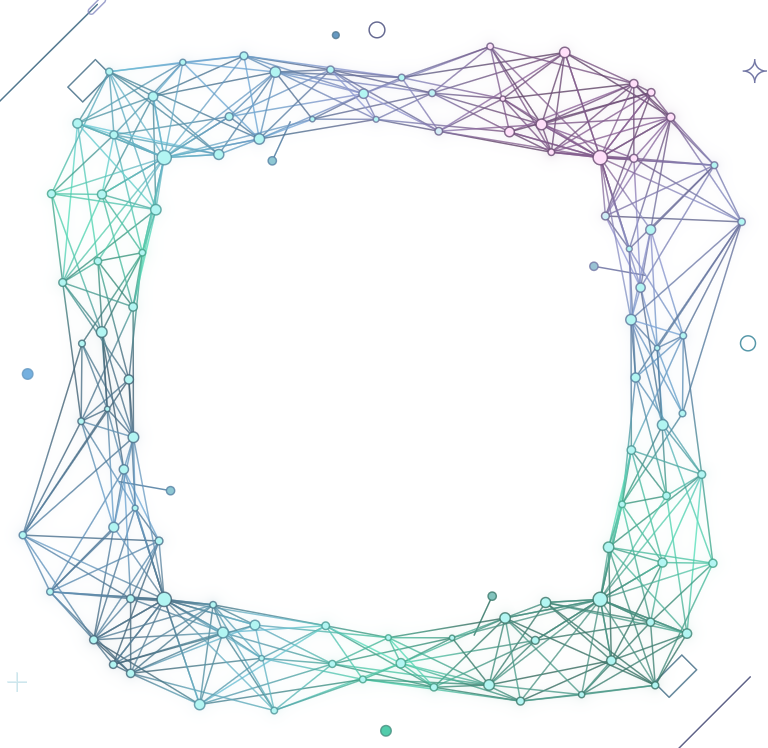
This background is drawn by a Shadertoy shader. Its source:

```glsl
// A square wreath of linked nodes in shifting pastel inks on white, with small geometric accents.

const float NODES = 24.0;               // nodes per side of the ring
const vec2 CENTRE = vec2(0.511, 0.494);
const vec2 HALF_SIZE = vec2(0.381, 0.386);
const float HUB_RADIAL = 0.765;         // corner hubs, as a fraction of HALF_SIZE
const float LINE_WIDTH = 0.0010;        // half thickness of a link
const float LINK_CHANCE = 0.68;
const float HAZE = 0.022;
const int REACH = 6;                    // farthest neighbour a node links to
const int WINDOW = 9;                   // nodes examined either side of a pixel

const vec3 CYAN = vec3(0.40, 0.70, 0.78);
const vec3 BLUE = vec3(0.40, 0.60, 0.76);
const vec3 PERIWINKLE = vec3(0.53, 0.55, 0.76);
const vec3 PLUM = vec3(0.51, 0.36, 0.55);
const vec3 MINT = vec3(0.32, 0.80, 0.67);
const vec3 MOSS = vec3(0.28, 0.56, 0.50);
const vec3 SLATE = vec3(0.32, 0.47, 0.56);
const vec3 AQUA_FILL = vec3(0.70, 0.96, 0.95);
const vec3 PINK_FILL = vec3(1.00, 0.88, 0.98);

// Ink stops, clockwise from the top left corner
const vec3 INKS[16] = vec3[16](
    CYAN, BLUE, PERIWINKLE, PLUM, PLUM, PERIWINKLE, BLUE, MINT,
    MOSS, MOSS, MINT, CYAN, SLATE, BLUE, SLATE, MINT);

float pixelSize;

float hash(float n) { return fract(sin(n * 127.1 + 3.7) * 4375.85); }

vec3 ringInk(float s) {
    float k = mod(s, 4.0) * 4.0;
    int i = int(k) % 16;
    return mix(INKS[i], INKS[(i + 1) % 16], smoothstep(0.0, 1.0, fract(k)));
}

// Point on the unit square; s runs clockwise from 0 to 4
vec2 ringPoint(float s) {
    s = mod(s, 4.0);
    float u = 2.0 * fract(s) - 1.0;
    vec2 q = mod(floor(s), 2.0) < 0.5 ? vec2(u, 1.0) : vec2(1.0, -u);
    return s < 2.0 ? q : -q;
}

float ringParam(vec2 q) {
    bool upright = abs(q.y) >= abs(q.x);
    float s = upright ? 0.5 + 0.5 * q.x / q.y : 1.5 - 0.5 * q.y / q.x;
    return s + ((upright ? q.y : q.x) < 0.0 ? 2.0 : 0.0);
}

// Nodes alternate inner, outer and middle lanes; the halves share seeds
vec2 nodeAt(float i) {
    float seed = mod(i, 2.0 * NODES), lane = mod(i, 3.0);
    bool hub = mod(i, NODES) < 0.5;
    float s = (i + (hub ? 0.0 : 0.9 * (hash(seed) - 0.5))) / NODES;
    float f = fract(s), swell = sin(6.2832 * f);
    float spike = (mod(s, 2.0) - 1.28) / 0.05;
    float outer = 1.03 + 0.12 * swell * swell + 0.10 * exp(-spike * spike);
    float inner = 0.91 - 0.15 * abs(2.0 * f - 1.0);
    float across = lane < 0.5 ? 0.0 : lane < 1.5 ? 1.0 : 0.25 + 0.5 * hash(seed + 61.0);
    float radial = mix(inner, outer, across) + 0.07 * (hash(seed + 97.0) - 0.5);
    return CENTRE + HALF_SIZE * ringPoint(s) * (hub ? HUB_RADIAL : radial);
}

float segment(vec2 p, vec2 a, vec2 b) {
    vec2 ab = b - a;
    return length(p - a - ab * clamp(dot(p - a, ab) / dot(ab, ab), 0.0, 1.0));
}

float box(vec2 p, vec2 b) {
    vec2 d = abs(p) - b;
    return length(max(d, 0.0)) + min(max(d.x, d.y), 0.0);
}

float cover(float d) { return clamp(0.5 - d / pixelSize, 0.0, 1.0); }

void stroke(inout vec3 col, float d, vec3 ink, float alpha) {
    col = mix(col, ink, alpha * cover(abs(d) - LINE_WIDTH));
}

void dot2(inout vec3 col, float d, vec3 fill, vec3 ink) {
    col = mix(col, fill, cover(d));
    stroke(col, d, ink, 0.8);
}

void drawNetwork(inout vec3 col, vec2 p) {
    vec2 q = (p - CENTRE) / HALF_SIZE;
    float extent = max(abs(q.x), abs(q.y));
    if (extent < 0.55 || extent > 1.4) return;
    float s = ringParam(q), base = floor(s * NODES), haze = 0.0;
    vec3 ink = ringInk(s);
    vec3 fill = mix(AQUA_FILL, PINK_FILL, smoothstep(0.0, 0.12, ink.r - ink.g));
    vec2 nodes[2 * WINDOW + 1];
    for (int i = 0; i <= 2 * WINDOW; i++) nodes[i] = nodeAt(base + float(i - WINDOW));

    // Links between neighbours
    for (int i = 0; i <= WINDOW + 1; i++) for (int k = 1; k <= REACH; k++) {
        float seed = mod(base + float(i - WINDOW), 2.0 * NODES) * 7.0 + float(k);
        if (hash(seed) > LINK_CHANCE) continue;
        float d = segment(p, nodes[i], nodes[i + k]);
        stroke(col, d, ink * mix(0.72, 1.12, hash(seed + 0.5)), 0.8);
        haze += exp(-d * 160.0);
    }
    // Fans from the nearest corner hub
    float corner = floor(s + 0.5) * NODES;
    vec2 hub = nodeAt(corner);
    for (float k = -9.0; k < 9.5; k++)
        if (abs(k) > 0.5) stroke(col, segment(p, hub, nodeAt(corner + k)), ink, 0.75);
    col = mix(col, ink, min(haze * HAZE, 0.2));
    // Node beads
    for (int i = 0; i <= 2 * WINDOW; i++) {
        float id = base + float(i - WINDOW);
        float r = mod(id, NODES) < 0.5 ? 0.0095 : mix(0.0035, 0.0072, hash(mod(id, 2.0 * NODES) + 31.0));
        dot2(col, length(p - nodes[i]) - r, fill, ink * 0.8);
    }
}

void drawAccents(inout vec3 col, vec2 p) {
    // Spurs and tilted frames, repeated by a half turn
    for (float turn = 1.0; turn > -2.0; turn -= 2.0) {
        vec2 q = CENTRE + turn * (p - CENTRE);
        vec3 ink = ringInk(ringParam((p - CENTRE) / HALF_SIZE)) * 0.85;
        stroke(col, segment(q, vec2(0.364, 0.785), vec2(0.388, 0.837)), ink, 0.9);
        stroke(col, segment(q, vec2(0.794, 0.644), vec2(0.862, 0.632)), ink, 0.9);
        dot2(col, min(length(q - vec2(0.364, 0.785)), length(q - vec2(0.794, 0.644))) - 0.0055, mix(ink, AQUA_FILL, 0.6), ink);
        vec2 f = q - vec2(0.119, 0.892);
        stroke(col, box(vec2(f.x + f.y, f.y - f.x) * 0.7071, vec2(0.026, 0.014)), SLATE, 0.9);
    }
    // Corner diagonals
    stroke(col, segment(p, vec2(0.0, 0.865), vec2(0.130, 0.994)), SLATE, 1.0);
    stroke(col, segment(p, vec2(0.122, 0.985), vec2(0.137, 1.0)) - 0.004, PERIWINKLE, 0.8);
    stroke(col, segment(p, vec2(0.908, 0.0), vec2(1.003, 0.095)), PERIWINKLE * 0.7, 1.0);
    // Rings, dots, star and cross
    stroke(col, length(p - vec2(0.504, 0.960)) - 0.0105, PERIWINKLE * 0.75, 1.0);
    stroke(col, length(p - vec2(1.0, 0.541)) - 0.0100, CYAN * 0.85, 1.0);
    dot2(col, length(p - vec2(0.037, 0.500)) - 0.0070, BLUE * 1.15, BLUE);
    dot2(col, length(p - vec2(0.516, 0.023)) - 0.0070, MINT, MOSS);
    dot2(col, length(p - vec2(0.449, 0.953)) - 0.0045, BLUE, SLATE);
    vec2 star = abs(p - vec2(1.009, 0.905));
    stroke(col, max(max(star.x, star.y) - 0.015, 0.015 - length(star - 0.015)), PERIWINKLE * 0.85, 1.0);
    vec2 arm = abs(p - vec2(0.023, 0.088));
    stroke(col, max(min(arm.x, arm.y), max(arm.x, arm.y) - 0.012), CYAN, 0.35);
}

void mainImage(out vec4 fragColor, in vec2 fragCoord) {
    pixelSize = 1.0 / iResolution.y;
    vec2 p = fragCoord * pixelSize;
    vec3 col = vec3(1.0);
    drawAccents(col, p);
    drawNetwork(col, p);
    fragColor = vec4(col, 1.0);
}
```
